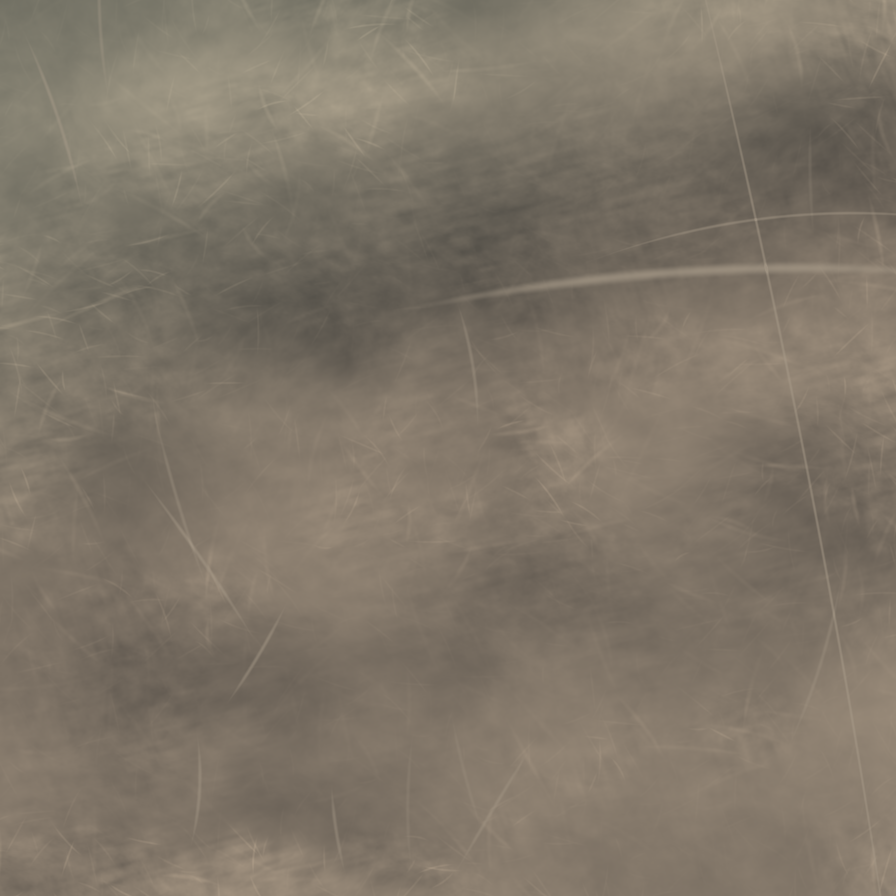
Give the GLSL for this texture, as a WebGL 2 fragment shader.

```glsl
#version 300 es
precision highp float;
// Worn brushed metal: broad soft clouds of warm grey with a slanted dark band,
// a pale ridge and smoky patches, rubbed with streaky grain and hairline wear,
// and crossed by a few longer, tapered, slightly bent scratches.

uniform vec2 u_resolution;
out vec4 fragColor;

const vec3 DARK_METAL = vec3(0.350, 0.324, 0.294);
const vec3 LIGHT_METAL = vec3(0.640, 0.578, 0.504);
const vec3 COOL_TINT = vec3(-0.030, 0.006, 0.006);   // upper left corner
const vec3 SCRATCH_COLOR = vec3(0.66, 0.61, 0.54);
const float BASE_TONE = 0.56;
const float CLOUD_CONTRAST = 1.10;
const float BAND_DEPTH = 0.36;
const float RIDGE_LIFT = 0.20;
const float PATCH_DEPTH = 0.34;
const float WORN_LIFT = 0.16;
const float GRAIN_CONTRAST = 0.42;
const float STREAK_CONTRAST = 0.40;
const float WEAR_STRENGTH = 0.22;
const int LONG_SCRATCHES = 13;
const float PI = 3.14159;

float hash(vec2 p) {
    return fract(sin(dot(p, vec2(127.1, 311.7))) * 43758.5453);
}

float noise(vec2 p) {
    vec2 i = floor(p), f = fract(p);
    f = f * f * (3.0 - 2.0 * f);
    return mix(mix(hash(i), hash(i + vec2(1, 0)), f.x),
               mix(hash(i + vec2(0, 1)), hash(i + vec2(1, 1)), f.x), f.y);
}

float fbm(vec2 p) {
    float sum = 0.0, amp = 0.53;
    for (int i = 0; i < 4; i++) {
        sum += amp * noise(p);
        p = mat2(0.8, 0.6, -0.6, 0.8) * p * 2.03 + 7.3;
        amp *= 0.5;
    }
    return sum;
}

float softPatch(vec2 p, vec2 center, vec2 radius) {
    vec2 d = (p - center) / radius;
    return exp(-dot(d, d));
}

// Noise drawn out along one direction, centered on zero.
float streaks(vec2 p, float angle) {
    float c = cos(angle), s = sin(angle);
    vec2 q = vec2(c * p.x + s * p.y, c * p.y - s * p.x);
    return 0.6 * noise(q * vec2(22.0, 120.0)) + 0.4 * noise(q * vec2(40.0, 230.0)) - 0.5;
}

// Coverage of a bent stroke that thins and fades toward both ends.
float scratch(vec2 p, vec2 center, float angle, float halfLen,
              float bend, float width, float pixel) {
    vec2 d = p - center;
    float c = cos(angle), s = sin(angle);
    d = vec2(c * d.x + s * d.y, c * d.y - s * d.x);
    float along = d.x / halfLen;
    float taper = 1.0 - smoothstep(0.3, 1.0, abs(along));
    float w = width * (0.4 + 0.6 * taper);
    float soft = max(w, pixel);
    float line = 1.0 - smoothstep(0.0, 1.5 * soft, abs(d.y + bend * along * along));
    return line * taper * w / soft;
}

// Short hairlines scattered on a grid, roughly aligned within each area.
float wear(vec2 p, float cells, float seed, float pixel) {
    vec2 q = p * cells, cell = floor(q);
    float sum = 0.0;
    for (int y = -1; y <= 1; y++)
    for (int x = -1; x <= 1; x++)
    for (int k = 0; k < 3; k++) {
        vec2 id = cell + vec2(x, y);
        vec2 key = id + seed + 37.0 * float(k);
        vec2 center = id + vec2(hash(key), hash(key + 5.1));
        float angle = PI * (1.6 * noise(id * 0.25 + seed) + 0.6 * hash(key + 9.7));
        float halfLen = 0.3 + 0.6 * hash(key + 13.3);
        float bend = 0.16 * (hash(key + 17.9) - 0.5);
        float strength = pow(hash(key + 23.1), 2.0);
        sum += strength * scratch(q, center, angle, halfLen, bend, 0.036, pixel * cells);
    }
    return sum;
}

void main() {
    vec2 p = gl_FragCoord.xy / u_resolution;
    float pixel = 1.0 / min(u_resolution.x, u_resolution.y);

    // Broad light and shade
    float clouds = fbm(p * vec2(3.4, 4.4) + vec2(3.7, 11.2)) - 0.5;
    float height = p.y - mix(0.60, 0.82, p.x) - 0.12 * clouds;
    float band = exp(-pow(abs(height) / 0.13, 2.0)) * smoothstep(-0.1, 0.5, p.x);
    float ridge = softPatch(vec2(p.y, 0.0), vec2(0.88 + 0.09 * p.x, 0.0), vec2(0.07, 1.0));
    float smoke = softPatch(p, vec2(0.16, 0.23), vec2(0.12, 0.13))
                + 0.8 * softPatch(p, vec2(0.61, 0.36), vec2(0.13, 0.09));
    float worn = smoothstep(0.36, 0.68, fbm(p * vec2(5.0, 6.5) + 21.0));
    float tone = BASE_TONE + CLOUD_CONTRAST * clouds + RIDGE_LIFT * ridge
               - BAND_DEPTH * band - PATCH_DEPTH * smoke + WORN_LIFT * (worn - 0.45);

    // Mottled grain, crossing streaks and hairline wear in rubbed areas
    float rubbed = max(worn, 0.8 * max(band, smoke));
    float grain = fbm(p * vec2(52.0, 64.0) + 4.0 * clouds) - 0.5;
    tone += GRAIN_CONTRAST * grain * (0.35 + 0.65 * rubbed);
    float lean = noise(p * 3.0 + 41.0);
    float cross = mix(streaks(p, 0.25), streaks(p, 1.9), smoothstep(0.35, 0.65, lean));
    tone += STREAK_CONTRAST * cross * (0.15 + 0.85 * rubbed) * noise(p * 17.0 + 8.0);
    float hairs = wear(p, 13.0, 3.0, pixel) + wear(p, 25.0, 71.0, pixel);
    tone += WEAR_STRENGTH * (hairs - 0.1) * (0.2 + 0.8 * worn);

    vec3 color = mix(DARK_METAL, LIGHT_METAL, clamp(tone, 0.0, 1.15));
    color += COOL_TINT * smoothstep(0.7, 1.4, p.y + 0.45 * (1.0 - p.x));

    // Scattered longer scratches
    float marks = 0.0;
    for (int i = 0; i < LONG_SCRATCHES; i++) {
        vec2 key = vec2(float(i) * 1.7, 4.3);
        vec2 center = vec2(hash(key), hash(key + 2.9));
        float angle = PI * (0.3 + 0.5 * hash(key + 6.1));
        float halfLen = 0.04 + 0.08 * hash(key + 8.3);
        float bend = 0.016 * (hash(key + 11.7) - 0.5);
        float strength = 0.12 + 0.35 * hash(key + 15.1);
        marks += strength * scratch(p, center, angle, halfLen, bend, 0.0022, pixel);
    }
    // Broad sweep, its thin companion, and one long steep hairline
    marks += 0.65 * scratch(p, vec2(0.77, 0.697), 0.06, 0.36, 0.030, 0.0060, pixel);
    marks += 0.45 * scratch(p, vec2(0.87, 0.758), 0.10, 0.24, 0.035, 0.0018, pixel);
    marks += 0.50 * scratch(p, vec2(0.900, 0.48), -1.38, 0.85, 0.030, 0.0017, pixel);
    color = mix(color, SCRATCH_COLOR, min(marks, 0.8));

    fragColor = vec4(color, 1.0);
}
```
